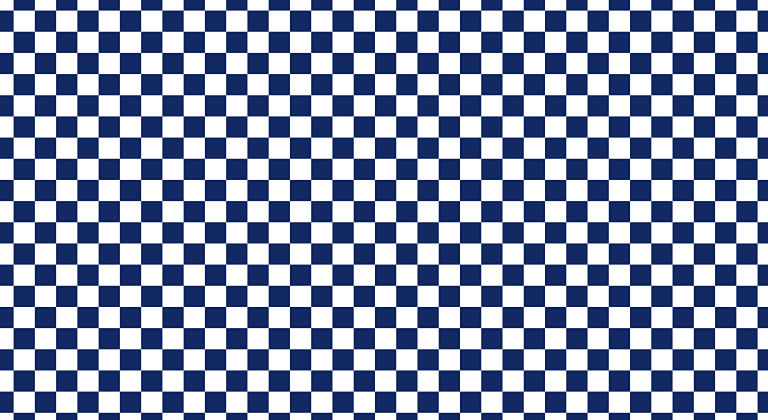
This pattern is drawn by a Shadertoy shader. Its source:

```glsl
// Navy and white checkerboard with a faint darker rim inside each navy square.
#define CELLS vec2(36.13, 19.84)      // squares across and down
#define PHASE vec2(0.36, 0.50)        // part of a square cut off at left and top
#define RIM_WIDTH 0.086               // rim width, in squares
#define WHITE vec3(1.0)
#define NAVY vec3(0.07, 0.16, 0.39)
#define RIM_NAVY vec3(0.02, 0.11, 0.35)

// Distance to the nearest grid line on each axis, in squares.
vec2 gridDistance(vec2 p) {
    vec2 f = fract(p);
    return min(f, 1.0 - f);
}

// Navy coverage, 0 to 1, with edges one pixel wide.
float checkerCoverage(vec2 p, vec2 pixel) {
    vec2 parity = 1.0 - 2.0 * mod(floor(p), 2.0);
    vec2 wave = parity * clamp(2.0 * gridDistance(p) / pixel, 0.0, 1.0);
    return 0.5 - 0.5 * wave.x * wave.y;
}

void mainImage(out vec4 fragColor, in vec2 fragCoord) {
    // Grid coordinates, counted from the top left
    vec2 uv = fragCoord / iResolution.xy;
    vec2 p = vec2(uv.x, 1.0 - uv.y) * CELLS + PHASE;
    vec2 pixel = CELLS / iResolution.xy;

    // Darker rim along the inside of each square
    vec2 edge = gridDistance(p);
    vec2 inner = smoothstep(RIM_WIDTH - 0.5 * pixel, RIM_WIDTH + 0.5 * pixel, edge);
    vec3 ink = mix(RIM_NAVY, NAVY, inner.x * inner.y);

    fragColor = vec4(mix(WHITE, ink, checkerCoverage(p, pixel)), 1.0);
}
```
